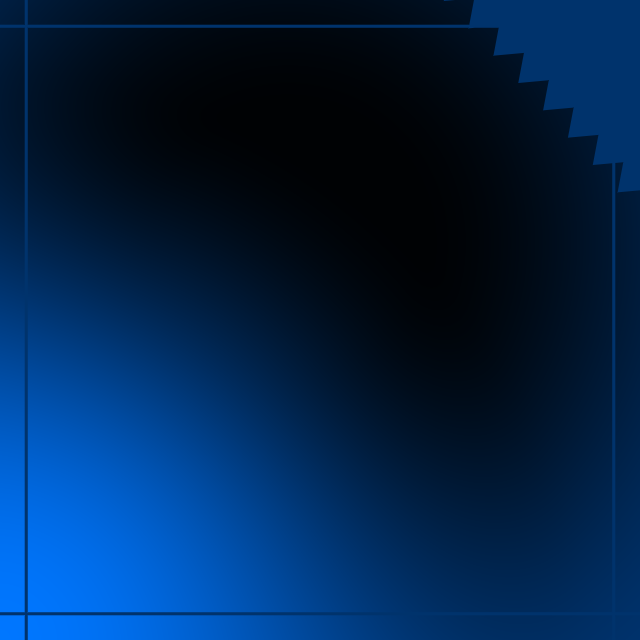
Reproduce this background procedurally as a WebGL 2 fragment shader.

```glsl
#version 300 es
precision highp float;
// Deep blue corner glow with thin frame lines and a saw-toothed corner.

uniform vec2 u_resolution;
out vec4 fragColor;

// Brightness: a lower-left glow over a dark hollow that lifts toward the rim.
float glowField(vec2 p) {
    float rim = 0.015 + 0.42 * smoothstep(0.2, 0.9, distance(p, vec2(0.45, 0.62)));
    float glow = 1.0 - smoothstep(0.0, 0.9, length(p));
    return mix(rim, 1.0, glow);
}

// Signed distance to the four frame lines, mirrored about the center.
float frameLines(vec2 p) {
    vec2 d = abs(abs(p - 0.5) - 0.459);
    return min(d.x, d.y) - 0.0024;
}

// Signed distance to the toothed corner: a triangle wave along a diagonal.
float toothedCorner(vec2 p) {
    vec2 along = normalize(vec2(0.298, -0.328));
    vec2 inward = vec2(-along.y, along.x);
    vec2 q = p - vec2(0.771, 0.913);
    float phase = fract(dot(q, along) / 0.0577);
    float tooth = 0.0382 * (1.0 - abs(2.0 * phase - 1.0));
    return 0.6 * (tooth - dot(q, inward));
}

void main() {
    vec2 p = gl_FragCoord.xy / u_resolution;
    float pixel = 1.0 / min(u_resolution.x, u_resolution.y);

    vec3 brightBlue = vec3(0.0, 0.465, 1.0);
    vec3 navy = vec3(0.0, 0.2, 0.425);

    vec3 color = brightBlue * glowField(p);

    // Frame and corner share one flat navy.
    float shape = min(frameLines(p), toothedCorner(p));
    color = mix(color, navy, clamp(0.5 - shape / pixel, 0.0, 1.0));

    fragColor = vec4(color, 1.0);
}
```
